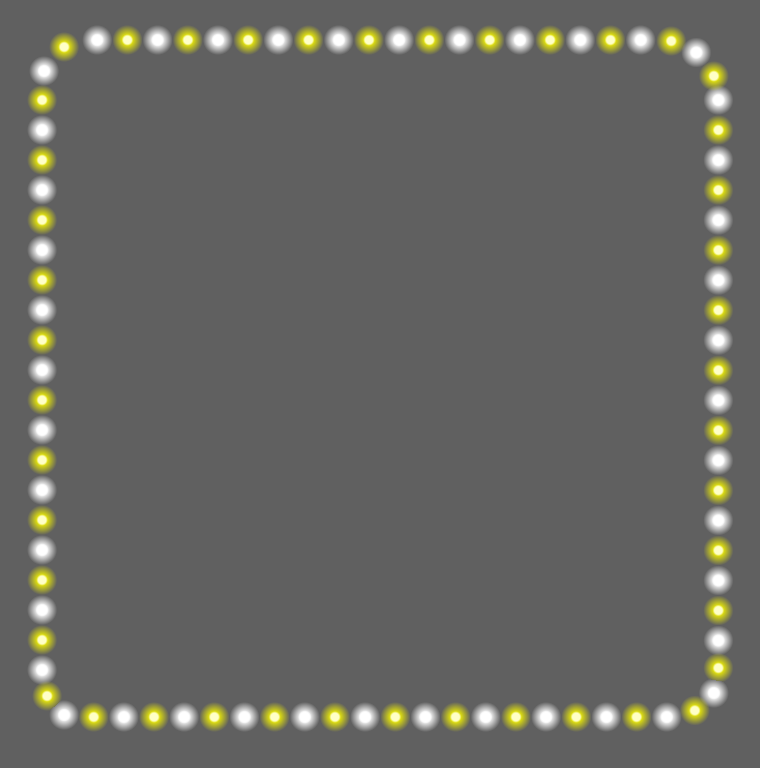
Write a WebGL 1 fragment shader that draws this background.

```glsl
precision highp float;
// A plain grey field framed by a rounded square of glowing bulbs, alternately
// white and yellow. Each straight side is a run of evenly repeated bulbs; short
// runs bend round the corners, and every bulb is a bright core in a soft halo.

uniform vec2 u_resolution;

const vec2 GRID = vec2(758.0, 768.0);   // layout units, y pointing down
const vec3 BACKGROUND = vec3(0.376);
const vec3 WHITE_HALO = vec3(0.97);
const vec3 WHITE_CORE = vec3(1.0);
const vec3 YELLOW_HALO = vec3(0.93, 0.93, 0.02);
const vec3 YELLOW_CORE = vec3(1.0, 1.0, 0.78);
const float WHITE = 0.0;
const float YELLOW = 1.0;
const float HALO_RADIUS = 15.0;
const float HALO_PEAK = 0.93;
const float WHITE_CORE_RADIUS = 5.6;
const float YELLOW_CORE_RADIUS = 4.8;
const float CORE_SOFTNESS = 1.3;

// Frame sides
const float LEFT = 42.0;
const float RIGHT = 716.5;
const float TOP = 40.0;
const float BOTTOM = 717.0;

// Lays one bulb over the colour so far
vec3 bulb(vec3 color, vec2 p, vec2 center, float kind) {
  float d = distance(p, center);
  float coreRadius = mix(WHITE_CORE_RADIUS, YELLOW_CORE_RADIUS, kind);
  vec3 haloColor = mix(WHITE_HALO, YELLOW_HALO, kind);
  vec3 coreColor = mix(WHITE_CORE, YELLOW_CORE, kind);
  float halo = clamp((HALO_RADIUS - d) / (HALO_RADIUS - coreRadius), 0.0, 1.0);
  float core = 1.0 - smoothstep(coreRadius - CORE_SOFTNESS, coreRadius + CORE_SOFTNESS, d);
  color = mix(color, haloColor, halo * HALO_PEAK);
  return mix(color, coreColor, core);
}

// Repeats bulbs from a to b, drawing the nearest one; kinds alternate
vec3 run(vec3 color, vec2 p, vec2 a, vec2 b, float count, float firstKind) {
  vec2 pitch = (b - a) / (count - 1.0);
  float index = floor(dot(p - a, pitch) / dot(pitch, pitch) + 0.5);
  index = clamp(index, 0.0, count - 1.0);
  return bulb(color, p, a + pitch * index, mod(index + firstKind, 2.0));
}

void main() {
  vec2 uv = gl_FragCoord.xy / u_resolution;
  vec2 p = vec2(uv.x, 1.0 - uv.y) * GRID;
  vec3 color = BACKGROUND;

  // Straight sides
  color = run(color, p, vec2(97.0, TOP), vec2(639.0, TOP), 19.0, WHITE);
  color = run(color, p, vec2(RIGHT, 100.0), vec2(RIGHT, 640.5), 19.0, WHITE);
  color = run(color, p, vec2(93.5, BOTTOM), vec2(665.0, BOTTOM), 20.0, YELLOW);
  color = run(color, p, vec2(LEFT, 100.0), vec2(LEFT, 670.0), 20.0, YELLOW);

  // Corners: top left, top right, bottom right, bottom left
  color = run(color, p, vec2(44.0, 71.0), vec2(64.0, 47.0), 2.0, WHITE);
  color = bulb(color, p, vec2(669.5, 41.0), YELLOW);
  color = run(color, p, vec2(694.5, 52.5), vec2(712.0, 76.0), 2.0, WHITE);
  color = run(color, p, vec2(RIGHT, 668.0), vec2(712.0, 693.0), 2.0, YELLOW);
  color = bulb(color, p, vec2(693.0, 710.5), YELLOW);
  color = run(color, p, vec2(64.0, 715.0), vec2(47.0, 696.0), 2.0, WHITE);

  gl_FragColor = vec4(color, 1.0);
}
```
